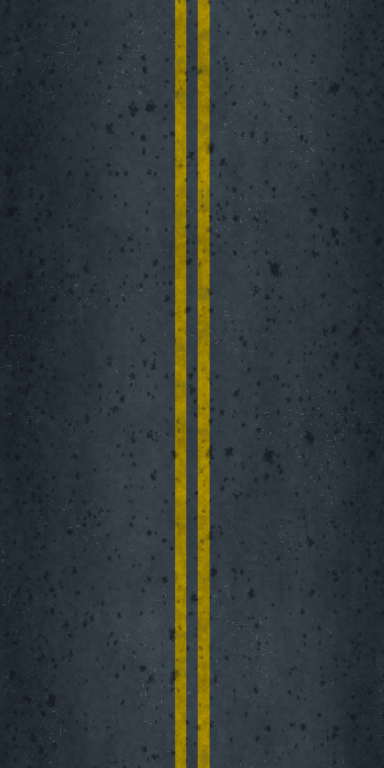
Give the GLSL for this texture, as a Shadertoy shader.

```glsl
float hash(vec2 p) {
    vec3 q = fract(vec3(p.xyx) * 0.1031);
    q += dot(q, q.yzx + 33.33);
    return fract((q.x + q.y) * q.z);
}

float noise(vec2 p) {
    vec2 i = floor(p), f = fract(p);
    f = f * f * (3.0 - 2.0 * f);
    return mix(mix(hash(i), hash(i + vec2(1, 0)), f.x),
               mix(hash(i + vec2(0, 1)), hash(i + vec2(1, 1)), f.x), f.y);
}

float fbm(vec2 p) {
    float sum = 0.0, gain = 0.5;
    for (int i = 0; i < 5; i++) {
        sum += gain * noise(p);
        p = p * 2.03 + 17.3;
        gain *= 0.5;
    }
    return sum;
}

// Soft elliptical glow, 1 at its centre
float glow(vec2 p, vec2 center, vec2 size) {
    vec2 d = (p - center) / size;
    return exp(-dot(d, d));
}

// Irregular tar specks, one candidate per grid cell
float specks(vec2 p, float cells, float density, float pixel) {
    vec2 g = p * cells + 0.25 * (vec2(noise(p * 130.0), noise(p * 130.0 + 51.0)) - 0.5);
    vec2 id = floor(g);
    vec2 center = 0.3 + 0.4 * vec2(hash(id + 11.0), hash(id + 47.0));
    vec2 d = (fract(g) - center) * vec2(1.0, 0.75);
    float size = hash(id + 83.0);
    float radius = mix(0.07, 0.23, size * size);
    float soft = 0.06 + pixel * cells;
    float present = step(hash(id + 5.0), density);
    return present * (1.0 - smoothstep(radius - soft, radius + soft, length(d)));
}

// Antialiased vertical band
float band(float x, float left, float right, float soft) {
    return smoothstep(left - soft, left + soft, x) * (1.0 - smoothstep(right - soft, right + soft, x));
}

void mainImage(out vec4 fragColor, in vec2 fragCoord) {
    vec2 uv = fragCoord / iResolution.xy;
    vec2 p = vec2(uv.x, uv.y * 2.0);
    float pixel = 1.0 / iResolution.x;

    // Broad light across the road, dark at both shoulders
    float tone = 0.06 + 0.68 * smoothstep(0.02, 0.4, uv.x);
    tone -= 0.12 * smoothstep(0.52, 0.8, uv.x) + 0.52 * smoothstep(0.78, 1.0, uv.x);
    tone += 0.2 * glow(uv, vec2(0.66, 0.93), vec2(0.18, 0.12));
    tone += 0.16 * glow(uv, vec2(0.55, 0.15), vec2(0.3, 0.12));
    tone += 0.12 * glow(uv, vec2(0.34, 0.45), vec2(0.14, 0.2));
    tone -= 0.13 * glow(uv, vec2(0.68, 0.34), vec2(0.2, 0.13));
    tone -= 0.1 * glow(uv, vec2(0.05, 0.6), vec2(0.2, 0.2));

    // Worn streaks, blotches and gravel grain
    float streak = fbm(p * vec2(26.0, 4.0)) - 0.48;
    float blotch = fbm(p * vec2(13.0, 8.0) + 9.0) - 0.48;
    float grit = fbm(p * 75.0 + 31.0) - 0.48;
    float grain = noise(p * 250.0) - 0.5;
    tone += 0.3 * streak + 0.35 * blotch + 0.42 * grit + 0.2 * grain;
    vec3 color = mix(vec3(0.12, 0.15, 0.18), vec3(0.23, 0.27, 0.30), clamp(tone, -0.4, 1.3));

    // Pale chips gather where the surface is worn
    float worn = smoothstep(0.45, 0.65, fbm(p * 9.0 + 4.0));
    color += 0.1 * worn * smoothstep(0.8, 1.0, noise(p * 190.0 + 70.0));

    // Twin painted lines with a mottled coat
    float soft = 0.0008 + 0.5 * pixel;
    float lines = band(uv.x, 0.456, 0.485, soft) + band(uv.x, 0.515, 0.546, soft);
    vec3 paint = vec3(0.61, 0.51, 0.0) * (1.0 + 0.3 * grit + 0.1 * grain + 0.2 * blotch);
    paint = mix(paint, vec3(0.47, 0.42, 0.09), 0.5 * smoothstep(0.5, 0.72, fbm(p * 32.0 + 3.0)));
    color = mix(color, paint, lines);

    // Tar specks, denser along the shoulders
    float shoulder = smoothstep(0.2, 0.5, abs(uv.x - 0.5));
    float tar = 0.0;
    for (int i = 0; i < 3; i++) {
        float layer = float(i);
        float density = mix(0.1, 0.24, shoulder) + 0.03 * layer;
        tar = max(tar, specks(p + layer * 3.7, 19.0 + 15.0 * layer, density, pixel));
    }
    color = mix(color, vec3(0.06, 0.08, 0.1), tar * mix(0.65, 0.35, lines));

    fragColor = vec4(clamp(color, 0.0, 1.0), 1.0);
}
```
